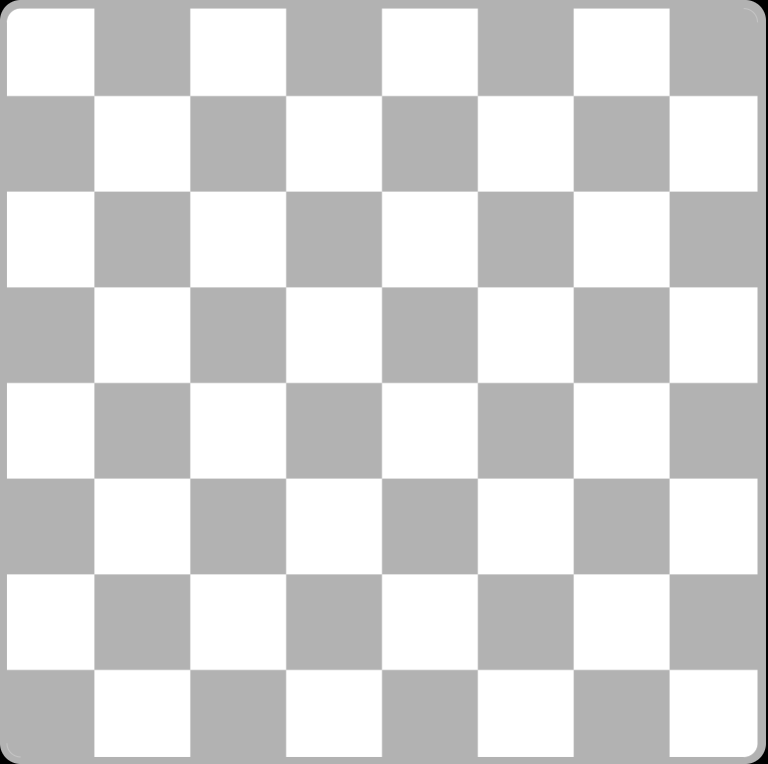
Write a Shadertoy shader that draws this pattern.

```glsl
// An eight by eight checkerboard of white and grey squares in a rounded grey frame.
// Triangle waves give signed distances to the grid lines; their product makes the
// checks, and rounded-box distances cut the inner panel and the outer frame.

// All lengths are fractions of the canvas height.
const vec3 GREY = vec3(0.70);
const vec3 WHITE = vec3(1.0);
const vec3 HAIRLINE = vec3(0.77);
const vec3 OUTSIDE = vec3(0.0);

const vec2 GRID_CENTER = vec2(0.5000, 0.4987);
const vec2 CELL_SIZE = vec2(0.1255, 0.1252);

const vec2 PANEL_CENTER = vec2(0.5003, 0.4990);
const vec2 PANEL_HALF = vec2(0.4912, 0.4898);
const float PANEL_RADIUS = 0.018;

const vec2 FRAME_CENTER = vec2(0.5013, 0.5000);
const vec2 FRAME_HALF = vec2(0.5013, 0.5000);
const float FRAME_RADIUS = 0.027;

const float HAIRLINE_WIDTH = 0.0013;
const float EDGE_SOFTNESS = 0.002;

float roundedBox(vec2 p, vec2 halfSize, float radius) {
    vec2 d = abs(p) - halfSize + radius;
    return length(max(d, 0.0)) + min(max(d.x, d.y), 0.0) - radius;
}

// Coverage of the region where the distance is negative.
float coverage(float dist, float blur) {
    return clamp(0.5 - dist / blur, 0.0, 1.0);
}

// 1 on odd cells, 0 on even cells, blended across the grid lines.
float checker(vec2 p, float blur) {
    vec2 cell = p / CELL_SIZE;
    vec2 lineDist = (abs(mod(cell - 0.5, 2.0) - 1.0) - 0.5) * CELL_SIZE;
    vec2 side = clamp(2.0 * lineDist / blur, -1.0, 1.0);
    return 0.5 - 0.5 * side.x * side.y;
}

void mainImage(out vec4 fragColor, in vec2 fragCoord) {
    vec2 p = fragCoord / iResolution.y;
    float pixel = 1.0 / iResolution.y;
    float blur = max(EDGE_SOFTNESS, pixel);

    // Checks inside the rounded panel
    vec2 panelPos = p - PANEL_CENTER;
    float panel = roundedBox(panelPos, PANEL_HALF, PANEL_RADIUS);
    float white = checker(p - GRID_CENTER, blur) * coverage(panel, pixel);
    vec3 color = mix(GREY, WHITE, white);

    // Faint arcs, visible in the grey corners
    vec2 cornerPos = abs(panelPos) - PANEL_HALF + PANEL_RADIUS;
    float inCorner = coverage(-min(cornerPos.x, cornerPos.y), pixel);
    float arc = coverage(abs(panel) - 0.5 * HAIRLINE_WIDTH, pixel) * inCorner;
    color = mix(color, max(color, HAIRLINE), arc);

    // Rounded outer frame
    float frame = roundedBox(p - FRAME_CENTER, FRAME_HALF, FRAME_RADIUS);
    color = mix(OUTSIDE, color, coverage(frame, pixel));

    fragColor = vec4(color, 1.0);
}
```
